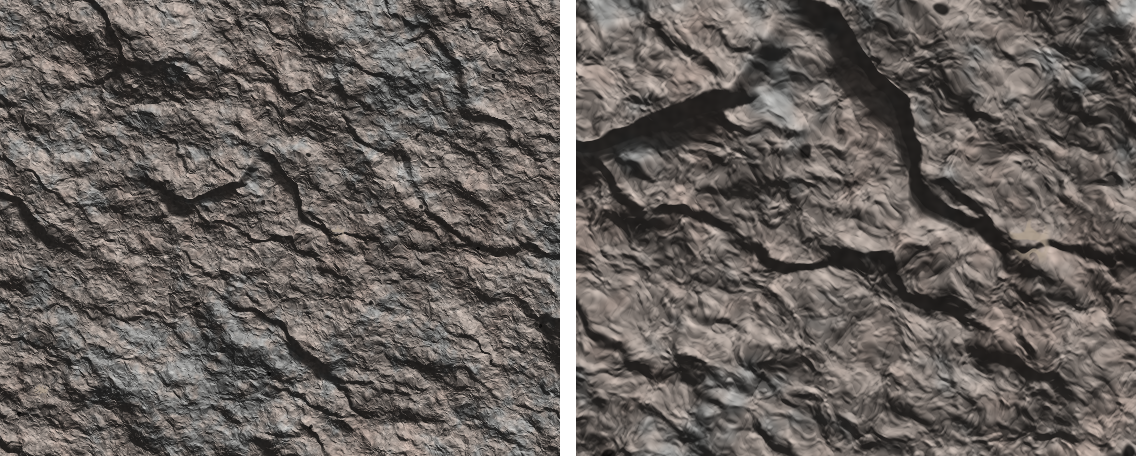
Left: the whole. Right: its middle third, enlarged.
A Shadertoy shader for this texture:

```glsl
const float LEDGE_TILT = 0.45;
const vec3 LEDGE_ROWS = vec3(4.3, 11.0, 26.0);
const vec3 LEDGE_HEIGHT = vec3(0.032, 0.0100, 0.0026);
const vec3 LEDGE_FACE = vec3(0.11, 0.20, 0.28);
const float GRAIN_FREQ = 5.5;
const float GRAIN_SLOPE = 0.29;
const vec2 SUN_HEADING = vec2(0.42, 0.91);
const float SUN_RISE = 0.66;
const float SHADOW_REACH = 0.055;
const float SHADOW_SOFTNESS = 0.009;
const float SLOPE_STEP = 0.0016;
const float AMBIENT = 0.145;
const float SUNLIGHT = 0.53;
const float SUN_CURVE = 1.4;
const vec3 WARM_STONE = vec3(1.06, 0.99, 0.945);
const vec3 BLUE_STONE = vec3(0.99, 0.99, 0.98);
const vec3 RUST_STONE = vec3(1.08, 0.96, 0.90);
const vec3 LICHEN = vec3(0.70, 0.64, 0.57);

vec2 hash22(vec2 p) {
    vec3 a = fract(p.xyx * vec3(0.1031, 0.1030, 0.0973));
    a += dot(a, a.yzx + 33.33);
    return fract((a.xx + a.yz) * a.zy);
}

float corner(vec2 cell, vec2 offset) {
    return dot(hash22(cell) * 2.0 - 1.0, offset);
}

// Gradient noise, roughly -0.6 to 0.6
float noise(vec2 p) {
    vec2 i = floor(p), f = p - i;
    vec2 w = f * f * f * (f * (f * 6.0 - 15.0) + 10.0);
    vec2 e = vec2(1.0, 0.0);
    return mix(mix(corner(i, f), corner(i + e, f - e), w.x),
               mix(corner(i + e.yx, f - e.yx), corner(i + 1.0, f - 1.0), w.x), w.y);
}

// Overlapping slabs: a broken lip, then a gentle fall uphill
float ledge(vec2 q, int size) {
    float rows = LEDGE_ROWS[size];
    vec2 g = q * rows + rows * 3.7;
    float s = g.y + 0.85 * noise(g * 0.5) + 0.55 * noise(g * 1.3 + 5.2) + 0.25 * noise(g * 3.3);
    float row = floor(s), f = s - row;
    float strength = smoothstep(-0.25, 0.32, noise(vec2(g.x * 0.45 + row * 7.3, row * 3.17 + 0.5)));
    return LEDGE_HEIGHT[size] * strength * smoothstep(0.0, LEDGE_FACE[size], f) * pow(1.0 - f, 1.4);
}

// Crinkled lumps, each octave equally steep
float grain(vec2 p, int octaves) {
    float h = 0.0, freq = GRAIN_FREQ;
    mat2 turn = mat2(0.8, -0.6, 0.6, 0.8);
    for (int i = 0; i < octaves; i++) {
        float n = noise(p * freq);
        h += (0.7 * n + 0.65 * abs(n)) * GRAIN_SLOPE / freq;
        p = turn * p + 3.1;
        freq *= 1.85;
    }
    return h;
}

// Tilted frame with ragged edges
vec2 alongLedges(vec2 p) {
    float c = cos(LEDGE_TILT), s = sin(LEDGE_TILT);
    vec2 q = vec2(c * p.x - s * p.y, s * p.x + c * p.y);
    q += 0.011 * vec2(noise(p * 23.0), noise(p * 23.0 + 17.0));
    return q + 0.005 * vec2(noise(p * 61.0 + 5.0), noise(p * 61.0 + 31.0));
}

float coarseHeight(vec2 p) {
    vec2 q = alongLedges(p);
    return ledge(q, 0) + ledge(q, 1) + grain(q * vec2(0.85, 1.05), 4);
}

float fullHeight(vec2 p) {
    vec2 q = alongLedges(p);
    float h = grain(q * vec2(0.85, 1.05), 7);
    for (int i = 0; i < 3; i++) h += ledge(q, i);
    return h;
}

float sunVisibility(vec2 p) {
    float base = coarseHeight(p), blocked = -1.0;
    for (int i = 1; i <= 9; i++) {
        float t = SHADOW_REACH * pow(float(i) / 9.0, 1.3);
        blocked = max(blocked, coarseHeight(p + SUN_HEADING * t) - base - t * SUN_RISE);
    }
    return 1.0 - smoothstep(0.0, SHADOW_SOFTNESS, blocked);
}

// Sparse ragged spots, one candidate per cell; returns coverage
float spots(vec2 p, float cells, float chance, float radius) {
    vec2 g = p * cells, id = floor(g);
    vec2 d = g - id - 0.25 - 0.5 * hash22(id + cells * 9.0);
    d += 0.05 * vec2(noise(p * 70.0), noise(p * 70.0 + 9.0));
    float present = step(hash22(id + 51.7).x, chance);
    return present * (1.0 - smoothstep(0.6, 1.2, length(d) / (radius * cells)));
}

void mainImage(out vec4 fragColor, in vec2 fragCoord) {
    vec2 p = fragCoord / iResolution.y;

    // Relief and sunlight
    float h = fullHeight(p);
    vec2 slope = vec2(fullHeight(p + vec2(SLOPE_STEP, 0.0)) - h,
                      fullHeight(p + vec2(0.0, SLOPE_STEP)) - h) / SLOPE_STEP;
    vec3 normal = normalize(vec3(-slope, 1.0));
    float facing = max(dot(normal, normalize(vec3(SUN_HEADING, SUN_RISE))), 0.0);
    float light = AMBIENT * (0.85 + 0.4 * facing)
                + SUNLIGHT * pow(facing, SUN_CURVE) * sunVisibility(p);

    // Mineral tints and speckle
    float tint = noise(p * 3.1 + 4.0) + 0.9 * noise(p * 17.0) + 0.6 * noise(p * 55.0 + 8.0);
    vec3 stone = mix(WARM_STONE, BLUE_STONE, smoothstep(0.0, 0.5, tint));
    stone = mix(stone, RUST_STONE, 0.6 * smoothstep(0.1, 0.55, -tint));
    stone *= 1.0 + 0.15 * noise(p * 5.0 + 21.0) + 0.25 * noise(p * 150.0) + 0.2 * noise(p * 60.0);
    vec3 color = stone * light;

    // Pale lichen curls and dark pits
    float curl = 1.0 - smoothstep(0.06, 0.16, abs(noise(p * 85.0 + 2.0)));
    color = mix(color, LICHEN, 0.8 * curl * spots(p, 5.0, 0.10, 0.015));
    color *= 1.0 - 0.75 * spots(p, 8.0, 0.14, 0.005);

    fragColor = vec4(clamp(color, 0.0, 1.0), 1.0);
}
```
